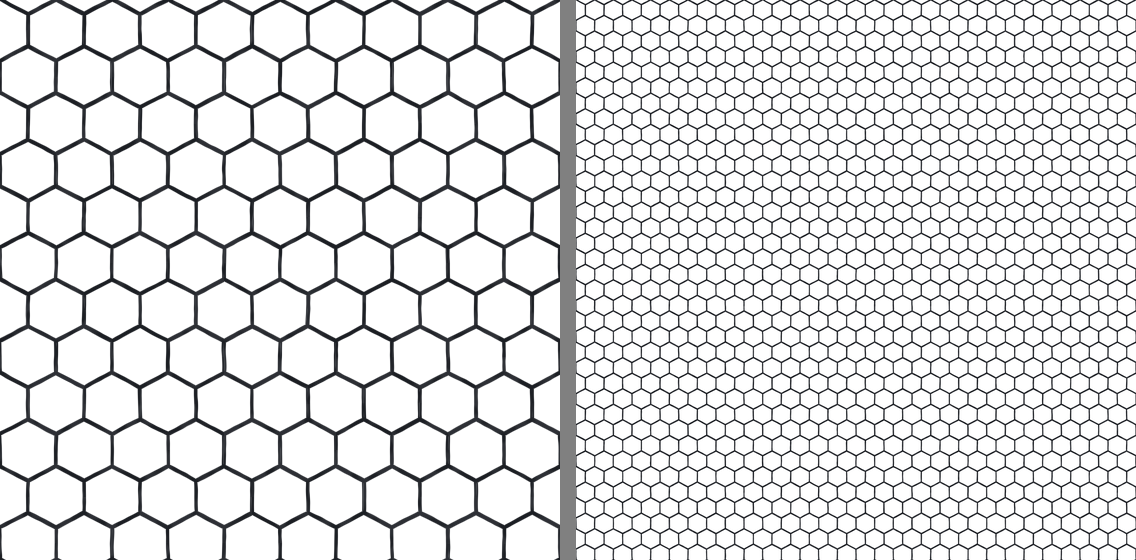
Left, the tile; right, the same tile 3 across and 3 down.
A WebGL 2 fragment shader for this pattern:

```glsl
#version 300 es
precision highp float;
// Honeycomb of thin, slightly uneven dark ink lines on white, 10 columns by 12 rows.
uniform vec2 u_resolution;
out vec4 fragColor;

const vec2 GRID = vec2(10.0, 12.0);   // hexagons across and rows down
const float ROW_PHASE = 0.355;        // height of the lowest row of centres, in rows
const float RISE = 0.315;             // height of a slanted edge, in rows
const float UPRIGHT_HALF = 0.0033;    // half widths of the lines
const float SLANT_HALF = 0.0037;
const vec3 PAPER = vec3(1.0);
const vec3 INK = vec3(0.11, 0.12, 0.14);
const vec3 SLATE = vec3(0.18, 0.19, 0.21);
const vec3 WORN = vec3(0.31, 0.32, 0.34);

float hash(vec2 p) {
    vec3 q = fract(p.xyx * vec3(0.1031, 0.1030, 0.0973));
    q += dot(q, q.yzx + 33.33);
    return fract((q.x + q.y) * q.z);
}

// Value noise that wraps after a whole number of lattice cells
float wrapNoise(vec2 uv, vec2 period) {
    vec2 p = uv * period;
    vec2 i = floor(p);
    vec2 f = fract(p);
    f = f * f * (3.0 - 2.0 * f);
    vec2 a = mod(i, period);
    vec2 b = mod(i + 1.0, period);
    return mix(mix(hash(a), hash(vec2(b.x, a.y)), f.x),
               mix(hash(vec2(a.x, b.y)), hash(b), f.x), f.y);
}

// Offset from the nearest hexagon centre of a row, in canvas units
vec2 offsetInRow(vec2 uv, float row) {
    float stagger = 0.5 * (1.0 - mod(row, 2.0));
    float x = fract(uv.x * GRID.x - stagger + 0.5) - 0.5;
    float y = uv.y * GRID.y - row - ROW_PHASE;
    return vec2(x, y) / GRID;
}

// Signed distances to the upright (x) and slanted (y) sides, positive inside
vec2 sideDistances(vec2 offset) {
    vec2 q = abs(offset);
    vec2 halfCell = 0.5 / GRID;
    float peak = halfCell.y * (1.0 + RISE);
    vec2 normal = normalize(vec2(RISE / GRID.y, halfCell.x));
    return vec2(halfCell.x - q.x, dot(normal, vec2(0.0, peak) - q));
}

float coverage(float dist, float halfWidth, float soft) {
    return 1.0 - smoothstep(-soft, soft, dist - halfWidth);
}

void main() {
    vec2 uv = gl_FragCoord.xy / u_resolution;
    float soft = 0.75 / min(u_resolution.x, u_resolution.y);

    // Hand-drawn wobble
    vec2 wobble = vec2(wrapNoise(uv, vec2(40.0)), wrapNoise(uv.yx, vec2(36.0)));
    vec2 p = uv + (wobble - 0.5) * 0.0012;

    // Find the hexagon that holds this point among the two nearest rows
    float row = floor(p.y * GRID.y - ROW_PHASE);
    vec2 offset = offsetInRow(p, row);
    vec2 sides = sideDistances(offset);
    vec2 upperOffset = offsetInRow(p, row + 1.0);
    vec2 upperSides = sideDistances(upperOffset);
    if (min(upperSides.x, upperSides.y) > min(sides.x, sides.y)) {
        row += 1.0;
        offset = upperOffset;
        sides = upperSides;
    }

    // Identity of the nearest edges, shared by the hexagons on both sides
    float halfColumns = p.x * GRID.x * 2.0;
    vec2 uprightId = mod(vec2(floor(halfColumns + 0.5), row), vec2(20.0, 12.0));
    vec2 slantId = mod(vec2(floor(halfColumns), row + step(0.0, offset.y)), vec2(20.0, 12.0));
    float uprightSeed = hash(uprightId + 3.0);
    float slantSeed = hash(slantId + 41.0);

    // Upright edges lean a little and differ in width
    float across = offset.x - sign(offset.x) * 0.5 / GRID.x;
    across += offset.y * (hash(uprightId + 17.0) - 0.5) * 0.035;
    float grain = wrapNoise(uv, vec2(96.0)) - 0.5;
    float uprightHalf = UPRIGHT_HALF + (uprightSeed - 0.5) * 0.0008 + grain * 0.0005;
    float slantHalf = SLANT_HALF + (slantSeed - 0.5) * 0.0005 + grain * 0.0006;
    float upright = coverage(abs(across), uprightHalf, soft);
    float slant = coverage(sides.y, slantHalf, soft);

    // Blotchy ink, with a pale streak along one flank of some upright edges
    float blotch = smoothstep(0.3, 0.7, wrapNoise(uv, vec2(60.0)) * 0.7 + slantSeed * 0.3);
    vec3 ink = mix(INK, SLATE, blotch);
    float flank = (hash(uprightId + 29.0) - 0.5) * 0.004;
    float streak = coverage(abs(across - flank), 0.0007, 0.0009);
    float wear = smoothstep(0.35, 0.8, uprightSeed) * smoothstep(0.25, 0.65, wrapNoise(uv.yx, vec2(48.0)));
    ink = mix(ink, WORN, 0.75 * streak * wear * (1.0 - slant));

    fragColor = vec4(mix(PAPER, ink, max(upright, slant)), 1.0);
}
```
